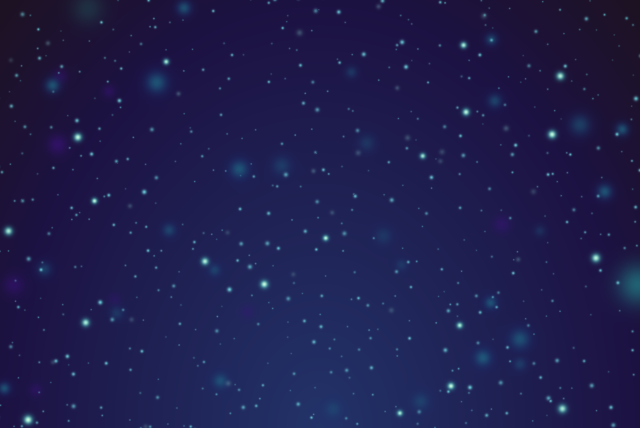
Give the GLSL for this background, as a Shadertoy shader.

```glsl
// Night sky: a blue glow rising from the lower edge, scattered cyan stars and soft coloured orbs.

vec3 hash33(vec3 p)
{
    p = fract(p * vec3(0.1031, 0.1030, 0.0973));
    p += dot(p, p.yxz + 33.33);
    return fract((p.xxy + p.yxx) * p.zyx);
}

// Gaussian spot, never narrower than a pixel; its total light is kept.
float spot(float dist, float radius)
{
    float pixel = 0.6 / iResolution.y;
    float width2 = radius * radius + pixel * pixel;
    return radius * radius / width2 * exp(-dist * dist / width2);
}

// Spots jittered in a grid: "chance" is the share of filled cells,
// "radii" and "power" are ranges of size and brightness.
float scatter(vec2 p, float cells, float chance, vec2 radii, vec2 power, float seed)
{
    vec2 home = floor(p * cells);
    float light = 0.0;
    for (int y = -1; y <= 1; y++)
    for (int x = -1; x <= 1; x++)
    {
        vec2 cell = home + vec2(x, y);
        vec3 place = hash33(vec3(cell + 11.0, seed));
        vec3 look = hash33(vec3(cell + 47.0, seed + 5.0));
        if (place.z > chance) continue;
        float dist = length(p - (cell + place.xy) / cells);
        float radius = mix(radii.x, radii.y, look.x * look.x);
        light = max(light, mix(power.x, power.y, look.y) * spot(dist, radius));
    }
    return light;
}

// Elliptical gradient centred on the lower edge, reaching 1 in the upper corners.
vec3 sky(vec2 uv)
{
    float d = length((uv - vec2(0.5, 0.0)) / vec2(0.707, 1.414));
    vec3 violet = vec3(0.11, 0.07, 0.26);
    vec3 color = mix(vec3(0.135, 0.20, 0.41), violet, clamp(d / 0.7, 0.0, 1.0));
    return mix(color, vec3(0.115, 0.07, 0.13), clamp((d - 0.7) / 0.3, 0.0, 1.0));
}

void mainImage(out vec4 fragColor, in vec2 fragCoord)
{
    vec2 p = fragCoord / iResolution.y;
    float aspect = iResolution.x / iResolution.y;
    vec3 color = sky(fragCoord / iResolution.xy);

    // Soft orbs: violet ones, then teal ones with a blue fringe
    float violetOrb = scatter(p, 4.0, 0.42, vec2(0.014, 0.023), vec2(0.2, 0.65), 3.0);
    color = mix(color, vec3(0.24, 0.07, 0.50), violetOrb);
    float fringe = scatter(p, 5.0, 0.6, vec2(0.018, 0.034), vec2(0.15, 0.5), 17.0);
    float tealOrb = scatter(p, 5.0, 0.6, vec2(0.011, 0.021), vec2(0.2, 0.65), 17.0);
    color = mix(color, vec3(0.09, 0.16, 0.45), fringe);
    color = mix(color, vec3(0.13, 0.45, 0.52), tealOrb);

    // Two large orbs cut by the border
    float rightOrb = spot(length(p - vec2(aspect - 0.005, 0.335)), 0.046);
    float topOrb = spot(length(p - vec2(0.205, 0.98)), 0.036);
    color = mix(color, vec3(0.13, 0.41, 0.47), 0.9 * rightOrb);
    color = mix(color, vec3(0.13, 0.28, 0.32), 0.55 * topOrb);

    // Hazy grey stars
    float hazy = scatter(p, 8.0, 0.24, vec2(0.005, 0.007), vec2(0.25, 0.45), 29.0);
    color = mix(color, vec3(0.42, 0.62, 0.66), hazy);

    // Fine dust and ordinary stars
    float dust = scatter(p, 22.0, 0.45, vec2(0.0014, 0.0026), vec2(0.4, 0.9), 41.0);
    float stars = scatter(p, 14.0, 0.66, vec2(0.0028, 0.0050), vec2(0.55, 1.0), 59.0);
    color = mix(color, vec3(0.42, 0.82, 0.86), max(dust, stars));

    // Bright stars: teal halo around a pale core
    float bright = scatter(p, 5.0, 0.4, vec2(0.007, 0.011), vec2(0.9, 1.0), 73.0);
    color = mix(color, vec3(0.25, 0.68, 0.70), bright);
    color = mix(color, vec3(0.82, 1.0, 0.88), pow(bright, 3.0));

    fragColor = vec4(color, 1.0);
}
```
